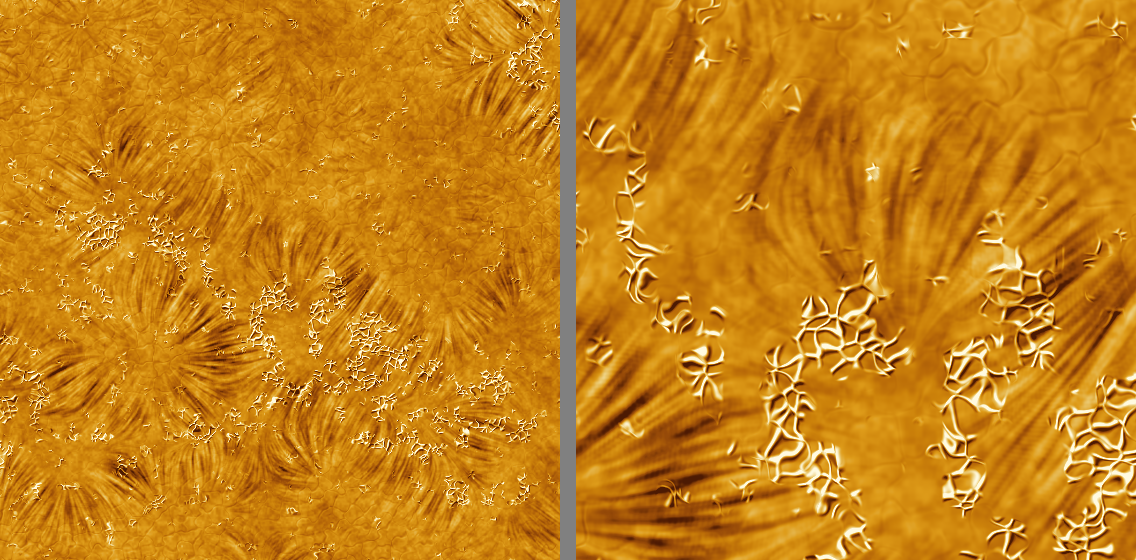
Left, the full canvas; right, a detail of the centre.
Write a Shadertoy shader that draws this texture.

```glsl
// Golden solar surface: fine granules, dark combed fibrils and bright magnetic network.
// A smooth activity field sets the patches; fibrils are fine noise smeared along its slope,
// granules and broken bright filaments are embossed borders of warped Voronoi cells.

const float PATCH_FREQ = 4.6;        // active patches across the canvas
const float FIBRIL_FREQ = 270.0;     // fine strands across the canvas
const float BUNDLE_FREQ = 125.0;     // broad strands
const float FIBRIL_STEP = 0.0036;    // spacing of samples along a strand
const int   FIBRIL_REACH = 9;        // samples each way
const float FIBRIL_CONTRAST = 2.0;
const float GRANULE_FREQ = 40.0;
const float FILAMENT_FREQ = 92.0;
const float FILAMENT_GLOW = 0.66;
const vec2  RELIEF_SHIFT = vec2(-0.0014, 0.0021);
const float BASE_TONE = 0.515;

const vec3 UMBER  = vec3(0.30, 0.10, 0.01);
const vec3 BROWN  = vec3(0.59, 0.29, 0.03);
const vec3 OCHRE  = vec3(0.72, 0.41, 0.03);
const vec3 GOLD   = vec3(0.80, 0.51, 0.04);
const vec3 AMBER  = vec3(0.87, 0.61, 0.10);
const vec3 STRAW  = vec3(0.92, 0.79, 0.45);
const vec3 IVORY  = vec3(1.00, 0.98, 0.88);

// Integer hash: two values in 0..1 for a lattice point
vec2 hash2(vec2 cell) {
    uvec2 v = uvec2(ivec2(cell)) * 1664525u + 1013904223u;
    v.x += v.y * 1664525u;
    v.y += v.x * 1664525u;
    v ^= v >> 16u;
    v.x += v.y * 1664525u;
    v.y += v.x * 1664525u;
    v ^= v >> 16u;
    return vec2(v & 65535u) / 65535.0;
}

// Value noise in x, its gradient in yz
vec3 noiseGrad(vec2 p) {
    vec2 i = floor(p), f = p - i;
    vec2 u = f * f * f * (f * (f * 6.0 - 15.0) + 10.0);
    vec2 du = 30.0 * f * f * (f - 1.0) * (f - 1.0);
    float a = hash2(i).x, b = hash2(i + vec2(1, 0)).x;
    float c = hash2(i + vec2(0, 1)).x, d = hash2(i + vec2(1, 1)).x;
    float k = a - b - c + d;
    return vec3(a + (b - a) * u.x + (c - a) * u.y + k * u.x * u.y,
                du * (vec2(b - a, c - a) + k * u.yx));
}

float noise(vec2 p) { return noiseGrad(p).x; }

// Activity in x, its gradient in yz; both octaves are rotated off the axes
vec3 activity(vec2 p) {
    const mat2 turnA = mat2(0.8, 0.6, -0.6, 0.8);
    const mat2 turnB = mat2(0.6, -0.8, 0.8, 0.6);
    vec3 broad = noiseGrad(turnA * p * PATCH_FREQ + 17.0);
    vec3 small = noiseGrad(turnB * p * PATCH_FREQ * 1.8 + 41.0);
    vec2 slope = 0.8 * (broad.yz * turnA) + 0.36 * (small.yz * turnB);
    return vec3(0.8 * broad.x + 0.2 * small.x, slope);
}

// Strand noise averaged along a short line through p, centred on zero
float fibrils(vec2 p, vec2 slope) {
    vec2 along = slope / (length(slope) + 0.05);
    float sum = 0.0, total = 0.0;
    for (int i = -FIBRIL_REACH; i <= FIBRIL_REACH; i++) {
        vec2 q = p + float(i) * FIBRIL_STEP * along;
        float weight = 1.0 - 0.7 * abs(float(i)) / float(FIBRIL_REACH);
        sum += weight * mix(noise(q * BUNDLE_FREQ + 60.0), noise(q * FIBRIL_FREQ), 0.6);
        total += weight;
    }
    float strand = sum / total - 0.5;
    return strand * (strand < 0.0 ? 1.25 : 0.85);
}

// Line of the given width along Voronoi borders, 1 at the border
float cellBorder(vec2 p, float width) {
    vec2 i = floor(p), f = p - i;
    float nearest = 8.0, second = 8.0;
    for (int y = -1; y <= 1; y++)
    for (int x = -1; x <= 1; x++) {
        vec2 o = vec2(x, y);
        float d = length(o + hash2(i + o) - f);
        second = min(second, max(nearest, d));
        nearest = min(nearest, d);
    }
    return 1.0 - smoothstep(0.0, width, second - nearest);
}

// Tone to colour; each stop sits at its own green value
vec3 sunColour(float tone) {
    vec3 c = mix(UMBER, BROWN, smoothstep(0.08, 0.29, tone));
    c = mix(c, OCHRE, clamp((tone - 0.29) / 0.12, 0.0, 1.0));
    c = mix(c, GOLD,  clamp((tone - 0.41) / 0.10, 0.0, 1.0));
    c = mix(c, AMBER, clamp((tone - 0.51) / 0.10, 0.0, 1.0));
    c = mix(c, STRAW, clamp((tone - 0.61) / 0.18, 0.0, 1.0));
    return mix(c, IVORY, clamp((tone - 0.79) / 0.19, 0.0, 1.0));
}

void mainImage(out vec4 fragColor, in vec2 fragCoord) {
    vec2 p = fragCoord / iResolution.y;

    // Zones: quiet ground, fibril skirts and ragged active cores
    vec3 field = activity(p);
    float level = field.x - 0.10 * (p.y - 0.5);
    float skirt = smoothstep(0.30, 0.58, level);
    float core = smoothstep(0.54, 0.76, level + 0.30 * (noise(p * 17.0 + 70.0) - 0.5));

    // Soft mottling and fine grain
    float tone = BASE_TONE + 0.02 * (1.0 - skirt) + 0.02 * core;
    tone += 0.09 * (noise(p * 9.0 + 5.0) - 0.5) + 0.09 * (noise(p * 31.0) - 0.5);
    tone += 0.12 * (noise(p * 105.0) - 0.5) + 0.08 * (noise(p * 240.0) - 0.5);

    // Combed fibrils in darker clumps
    float clump = smoothstep(0.25, 0.8, noise(p * 13.0 + 23.0));
    float combed = mix(0.4, 0.75 + 0.6 * clump, skirt) * smoothstep(0.0, 0.8, length(field.yz));
    tone += FIBRIL_CONTRAST * combed * fibrils(p, field.yz) - 0.05 * clump * skirt;

    // Granule borders, dark with a lit flank
    vec2 wobble = vec2(noise(p * 75.0 + 9.0), noise(p * 75.0 + 83.0)) - 0.5;
    vec2 warped = p + 0.013 * wobble;
    float groove = cellBorder(warped * GRANULE_FREQ, 0.24);
    float flank = cellBorder((warped + RELIEF_SHIFT) * GRANULE_FREQ, 0.24);
    tone += (0.07 * flank - 0.10 * groove) * mix(1.0, 0.35, skirt);

    // Bright broken filaments with a dark shadow
    float patchy = mix(noise(p * 46.0 + 30.0), noise(p * 108.0 + 11.0), 0.42);
    float gate = smoothstep(0.69, 0.84, patchy + 0.24 * core);
    float lit = cellBorder(warped * FILAMENT_FREQ, 0.34);
    float shade = cellBorder((warped + RELIEF_SHIFT) * FILAMENT_FREQ, 0.34);
    tone += FILAMENT_GLOW * gate * mix(0.65, 1.0, core) * (lit - 0.6 * shade);

    fragColor = vec4(sunColour(tone), 1.0);
}
```
